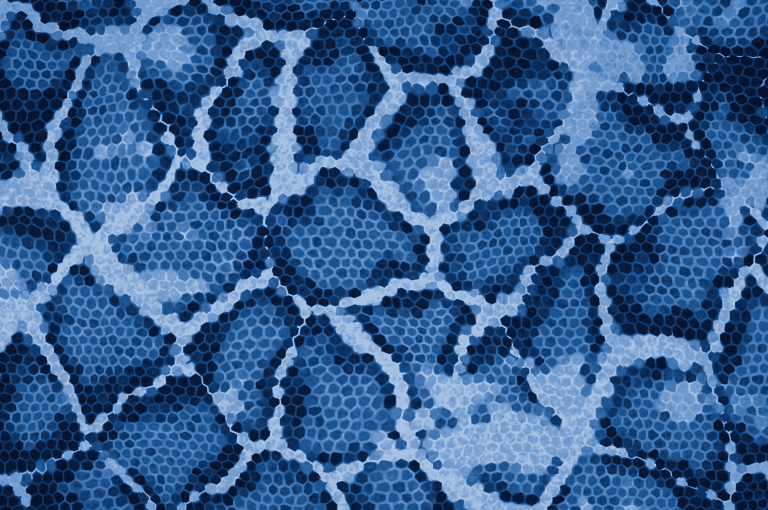
A WebGL 1 fragment shader for this texture:

```glsl
precision highp float;
// Blue snakeskin print: small scales over pale diamond bands with dark rims.

uniform vec2 u_resolution;

#define SCALE_GRID vec2(43.0, 51.0)  // scales per canvas height
#define SCALE_JITTER 0.34
#define DIAMOND_FREQ 4.5
#define DIAMOND_JITTER 0.72
#define BAND_WIDTH 0.085
#define RIM_WIDTH 0.30
#define SPECKLE 0.75                 // random tone from scale to scale
#define GRAIN 0.17
#define VIGNETTE 0.09

float hash(vec2 p) {
  vec3 q = fract(vec3(p.xyx) * 0.1031);
  q += dot(q, q.yzx + 33.33);
  return fract((q.x + q.y) * q.z);
}

vec2 hash2(vec2 p) {
  return vec2(hash(p), hash(p + vec2(57.3, 113.7)));
}

float noise(vec2 p) {
  vec2 i = floor(p), f = fract(p);
  f = f * f * (3.0 - 2.0 * f);
  return mix(mix(hash(i), hash(i + vec2(1.0, 0.0)), f.x),
             mix(hash(i + vec2(0.0, 1.0)), hash(i + 1.0), f.x), f.y);
}

float fbm(vec2 p) {
  return 0.55 * noise(p) + 0.3 * noise(p * 2.1 + 17.0) + 0.15 * noise(p * 4.3 + 41.0);
}

vec2 warp(vec2 p, float freq) {
  return vec2(fbm(p * freq + 3.0), fbm(p * freq + 71.0)) - 0.5;
}

// Distance to the border between jittered cells of a grid turned by 45 degrees
float diamondEdge(vec2 p) {
  p += 0.13 * warp(p, 5.0);
  vec2 q = vec2(p.x + 0.88 * p.y, 0.88 * p.y - p.x) * 0.707 * DIAMOND_FREQ + 20.0;
  vec2 cell = floor(q);
  float near = 9.0, next = 9.0;
  for (int j = -1; j <= 1; j++) {
    for (int i = -1; i <= 1; i++) {
      vec2 id = cell + vec2(float(i), float(j));
      float d = length(id + 0.5 + DIAMOND_JITTER * (hash2(id) - 0.5) - q);
      next = min(next, max(near, d));
      near = min(near, d);
    }
  }
  return next - near;
}

// Large markings: x = pale band, y = dark rim
vec2 markings(vec2 p) {
  float edge = diamondEdge(p);
  float width = BAND_WIDTH * (0.1 + 1.8 * smoothstep(0.25, 0.75, fbm(p * 4.0 + 9.0)));
  float patchy = fbm(p * 9.0 + 29.0);
  float pale = 1.0 - smoothstep(width * 0.75, width * 1.25 + 0.01, edge);
  pale = max(pale, 0.9 * smoothstep(0.64, 0.72, patchy));
  float rim = 1.0 - smoothstep(RIM_WIDTH * 0.5, RIM_WIDTH * 1.5, edge + 0.9 * (patchy - 0.5));
  return vec2(pale, rim);
}

// Nearest scale: xy = its centre, z = distance to its outline, w = its random value
vec4 nearestScale(vec2 p) {
  vec2 q = p * SCALE_GRID;
  vec2 best = q, bestId = vec2(0.0);
  float near = 9.0, next = 9.0;
  for (int j = -1; j <= 1; j++) {
    float row = floor(q.y) + float(j);
    float shift = 0.5 * mod(row, 2.0);
    for (int i = -1; i <= 1; i++) {
      vec2 id = vec2(floor(q.x - shift) + float(i), row);
      vec2 centre = id + vec2(0.5 + shift, 0.5) + SCALE_JITTER * (hash2(id + 200.0) - 0.5);
      float d = length((centre - q) * vec2(1.0, 0.88));
      next = min(next, max(near, d));
      if (d < near) { near = d; best = centre; bestId = id; }
    }
  }
  return vec4(best / SCALE_GRID, next - near, hash(bestId + 431.0));
}

vec3 blueRamp(float t) {
  vec3 c = mix(vec3(0.02, 0.07, 0.17), vec3(0.03, 0.10, 0.22), smoothstep(0.0, 0.09, t));
  c = mix(c, vec3(0.05, 0.20, 0.39), smoothstep(0.09, 0.27, t));
  c = mix(c, vec3(0.11, 0.33, 0.57), smoothstep(0.27, 0.47, t));
  c = mix(c, vec3(0.26, 0.47, 0.71), smoothstep(0.47, 0.67, t));
  c = mix(c, vec3(0.45, 0.61, 0.81), smoothstep(0.67, 0.82, t));
  return mix(c, vec3(0.66, 0.76, 0.89), smoothstep(0.82, 0.95, t));
}

void main() {
  vec2 uv = gl_FragCoord.xy / u_resolution;
  vec2 p = gl_FragCoord.xy / u_resolution.y + 2.0;
  vec2 skin = p + 0.06 * warp(p, 3.5) + 0.006 * warp(p, 24.0);

  // Markings follow whole scales, with a softer ground between them
  vec4 scale = nearestScale(skin);
  vec2 ground = markings(skin);
  vec2 mark = markings(scale.xy);
  float dark = clamp(mark.y + SPECKLE * (scale.w - 0.5), 0.0, 1.0);
  float meshTone = mix(mix(0.72, 0.37, ground.y), 0.93, ground.x);
  float scaleTone = mix(mix(0.47, 0.07, dark), 0.88, mark.x);
  float outline = mix(0.10, 0.01, max(dark, mark.x));
  float body = smoothstep(outline, outline + 0.28, scale.z);
  float tone = mix(meshTone, scaleTone, body);

  // Cloth grain and shaded corners
  tone += GRAIN * (0.6 * noise(p * 190.0) + 0.4 * noise(p * 80.0) - 0.5);
  tone += 0.12 * (fbm(p * 2.5 + 50.0) - 0.5);
  tone -= VIGNETTE * smoothstep(0.35, 0.75, length(uv - 0.5));
  gl_FragColor = vec4(blueRamp(clamp(tone, 0.0, 1.0)), 1.0);
}
```
